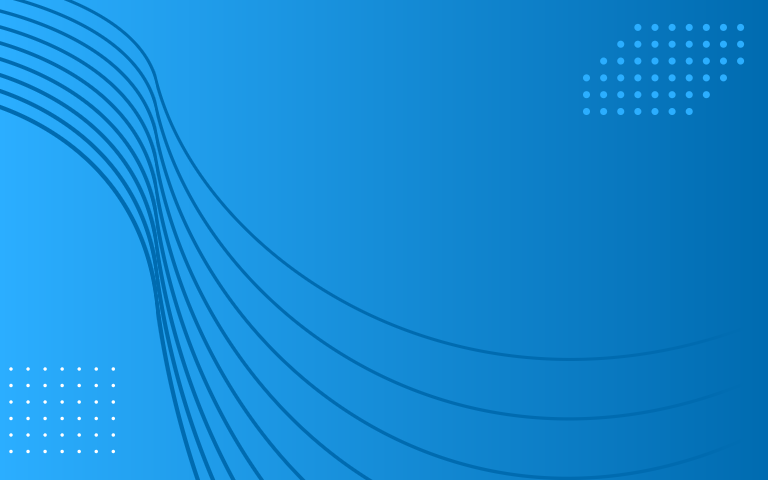
A WebGL 1 fragment shader for this background:

```glsl
precision highp float;

uniform vec2 u_resolution;

// Coverage of a shape from its signed distance
float cover(float dist, float pixel) {
  return clamp(0.5 - dist / pixel, 0.0, 1.0);
}

vec3 bezier(vec3 a, vec3 b, vec3 c, vec3 d, float t) {
  float s = 1.0 - t;
  return s * s * s * a + 3.0 * s * s * t * b + 3.0 * s * t * t * c + t * t * t * d;
}

vec3 bezierTangent(vec3 a, vec3 b, vec3 c, vec3 d, float t) {
  float s = 1.0 - t;
  return 3.0 * (s * s * (b - a) + 2.0 * s * t * (c - b) + t * t * (d - c));
}

// Nine flowing lines: control points hold x, y of the top line and line spacing
float flowLines(vec2 p, float pixel) {
  vec3 waist = vec3(156.0, 80.0, 27.0);
  vec3 a = vec3(0.0, -21.0, 16.0);
  vec3 b = vec3(70.0, -5.0, 17.2);
  vec3 c = vec3(142.0, 26.0, 20.5);
  vec3 d = waist;
  if (p.x > waist.x) {
    a = waist;
    b = vec3(202.0, 262.0, 51.0);
    c = vec3(470.0, 442.0, 68.5);
    d = vec3(768.0, 319.0, 54.5);
  }

  // Bisect for the parameter at this x, shared by all lines
  float t = 0.5;
  float stride = 0.25;
  for (int i = 0; i < 18; i++) {
    t += bezier(a, b, c, d, t).x < p.x ? stride : -stride;
    stride *= 0.5;
  }
  vec3 curve = bezier(a, b, c, d, t);
  vec3 tangent = bezierTangent(a, b, c, d, t);

  float line = clamp(floor((p.y - curve.y) / curve.z + 0.5), 0.0, 8.0);
  float slope = (tangent.y + line * tangent.z) / tangent.x;
  float dist = abs(p.y - curve.y - line * curve.z) / length(vec2(1.0, slope));
  float fade = 1.0 - smoothstep(700.0, 755.0, p.x);
  return cover(dist - 1.55 - 0.07 * line, pixel) * fade;
}

// Grid of dots, kept where column + row lies inside the diagonal band
float dotGrid(vec2 p, vec2 origin, vec2 pitch, vec2 last, vec2 band, float radius, float pixel) {
  vec2 cell = clamp(floor((p - origin) / pitch + 0.5), vec2(0.0), last);
  float diagonal = cell.x + cell.y;
  float kept = step(band.x - 0.5, diagonal) * step(diagonal, band.y + 0.5);
  return kept * cover(length(p - origin - cell * pitch) - radius, pixel);
}

void main() {
  // Canvas 480 units high, y pointing down from the top edge
  float pixel = 480.0 / u_resolution.y;
  vec2 p = vec2(gl_FragCoord.x, u_resolution.y - gl_FragCoord.y) * pixel;

  vec3 skyBlue = vec3(0.169, 0.682, 1.0);
  vec3 deepBlue = vec3(0.0, 0.42, 0.69);
  vec3 color = mix(skyBlue, deepBlue, gl_FragCoord.x / u_resolution.x);

  color = mix(color, deepBlue, flowLines(p, pixel));

  // Slanted block of blue dots, upper right
  float blueDots = dotGrid(p, vec2(586.5, 27.4), vec2(17.12, 16.82), vec2(9.0, 5.0),
                           vec2(3.0, 11.0), 3.5, pixel);
  color = mix(color, skyBlue, blueDots);

  // Full block of small white dots, lower left
  float whiteDots = dotGrid(p, vec2(11.0, 369.0), vec2(17.05, 16.5), vec2(6.0, 5.0),
                            vec2(0.0, 11.0), 1.7, pixel);
  color = mix(color, vec3(1.0), whiteDots);

  gl_FragColor = vec4(color, 1.0);
}
```
